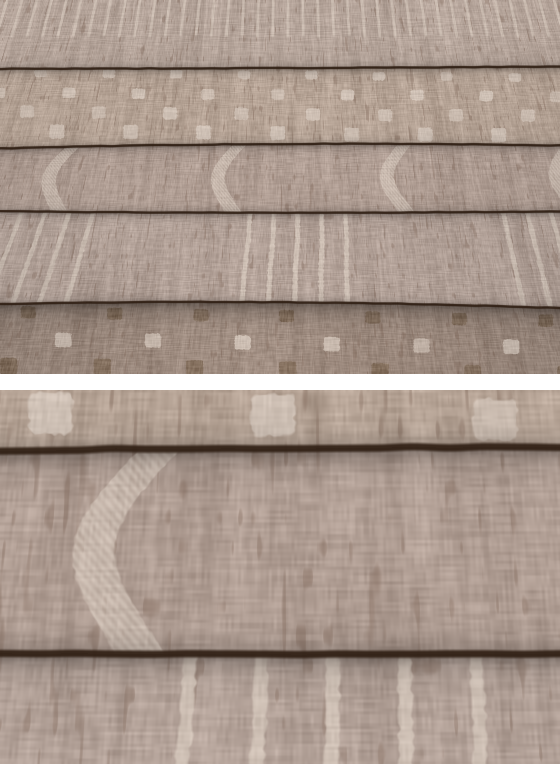
Top, the full canvas; bottom, a detail of the centre.
Reproduce this texture procedurally as a WebGL 2 fragment shader.

```glsl
#version 300 es
precision highp float;
uniform vec2 u_resolution;
out vec4 outColor;

// Heights of each fold at left, middle and right, from top to bottom
const vec3 FOLDS[4] = vec3[4](vec3(0.816, 0.818, 0.822), vec3(0.603, 0.615, 0.611),
                              vec3(0.435, 0.431, 0.435), vec3(0.187, 0.192, 0.176));
const vec3 CLOTH[5] = vec3[5](vec3(0.705, 0.640, 0.600), vec3(0.712, 0.640, 0.585),
                              vec3(0.690, 0.618, 0.578), vec3(0.705, 0.637, 0.600),
                              vec3(0.625, 0.552, 0.505));
const vec3 PALE = vec3(0.820, 0.765, 0.720);
const vec3 TAN = vec3(0.490, 0.405, 0.325);
const vec3 FLECK = vec3(0.500, 0.405, 0.350);
const vec3 CREASE = vec3(0.190, 0.125, 0.080);
const float WIDTH = 1.5;
const float CREASE_HALF = 0.0032;
const float PIN_GAP = 0.0395, PIN_HALF = 0.0036, PIN_END = 0.902;
const float WAVE_GAP = 0.451, WAVE_X = 0.584, WAVE_Y = 0.531, WAVE_HALF = 0.0185;
const float GROUP_GAP = 0.676, GROUP_X = 0.797, LINE_GAP = 0.0635, LINE_HALF = 0.0075;

float hash(vec2 p) {
  vec3 q = fract(p.xyx * 0.1031);
  q += dot(q, q.yzx + 33.33);
  return fract((q.x + q.y) * q.z);
}

float noise(vec2 p) {
  vec2 i = floor(p), f = fract(p);
  f = f * f * (3.0 - 2.0 * f);
  return mix(mix(hash(i), hash(i + vec2(1, 0)), f.x),
             mix(hash(i + vec2(0, 1)), hash(i + 1.0), f.x), f.y);
}

float cover(float d, float soft) {
  float w = max(soft, 0.75 / u_resolution.y);
  return 1.0 - smoothstep(-w, w, d);
}

// Parabola through the three heights of a fold
float foldHeight(vec3 f, float x) {
  float t = 2.0 * x / WIDTH - 1.0;
  return f.y + 0.5 * (f.z - f.x) * t + (0.5 * (f.x + f.z) - f.y) * t * t;
}

// Undo the spread of the cloth toward the viewer, below height top
float unfan(vec2 p, float centre, float top, float spread) {
  return centre + (p.x - centre) / (1.0 + spread * (top - p.y));
}

// Staggered rounded dots: x covers even rows, y covers odd rows
vec2 dotRows(vec2 p, vec2 start, vec2 gap, float growth, vec2 size, vec2 sizeGrowth, int rows) {
  vec2 mask = vec2(0);
  for (int i = 0; i < rows; i++) {
    float k = float(i), odd = mod(k, 2.0), gapX = gap.x + growth * k;
    float u = (p.x - start.x) / gapX + 0.5 * odd;
    float id = floor(u + 0.5);
    vec2 q = vec2((u - id) * gapX, p.y - start.y + gap.y * k);
    vec2 cell = vec2(id + 20.0, k + 90.0 * start.y);
    q += (vec2(hash(cell), hash(cell + 31.0)) - 0.5) * 0.003;
    q += (noise(p * 230.0) - 0.5) * 0.003;
    vec2 e = abs(q) - (size + sizeGrowth * k) + 0.007;
    float d = length(max(e, 0.0)) + min(max(e.x, e.y), 0.0) - 0.007;
    float strength = 0.72 + 0.28 * hash(cell + 57.0);
    mask = max(mask, cover(d, 0.0015) * strength * vec2(1.0 - odd, odd));
  }
  return mask;
}

float pinStripes(vec2 p) {
  float u = unfan(p, 0.78, 1.0, 0.4) / PIN_GAP;
  float ragged = PIN_END + 0.006 * (hash(vec2(floor(u), 3.0)) - 0.5);
  float d = abs(fract(u) - 0.5) * PIN_GAP - PIN_HALF;
  return cover(d, 0.0015) * smoothstep(-0.005, 0.005, p.y - ragged) * 0.75;
}

// Curved bands with a slanted twill
float waves(vec2 p) {
  float dy = p.y - WAVE_Y;
  float u = unfan(p, 0.78, WAVE_Y, 0.3) - 0.035 * (1.0 - cos(22.0 * dy)) - 0.12 * dy;
  float d = abs(mod(u - WAVE_X + 0.5 * WAVE_GAP, WAVE_GAP) - 0.5 * WAVE_GAP);
  float halfWidth = WAVE_HALF + 0.03 * max(-dy, 0.0) + 0.002 * (noise(p * 200.0) - 0.5);
  float twill = 0.82 + 0.18 * sin((p.x * 1.2 + p.y) * 600.0);
  return cover(d - halfWidth, 0.0015) * twill * 0.85;
}

// Groups of five corded lines
float stripeGroups(vec2 p) {
  float u = unfan(p, 0.88, 0.43, 0.47) + 0.0025 * (noise(p * vec2(4, 14)) - 0.5);
  float g = mod(u - GROUP_X + 0.5 * GROUP_GAP, GROUP_GAP) - 0.5 * GROUP_GAP;
  float line = clamp(floor(g / LINE_GAP + 0.5), -2.0, 2.0);
  float d = abs(g - line * LINE_GAP) - LINE_HALF + 0.003 * noise(p * vec2(60, 170));
  return cover(d, 0.0015) * (0.8 + 0.2 * noise(p * vec2(90, 260)));
}

void main() {
  vec2 p = gl_FragCoord.xy / u_resolution.y;
  int layer = 0;
  float crease = 0.0, shade = 1.0;
  for (int i = 0; i < 4; i++) {
    float d = p.y - foldHeight(FOLDS[i], p.x) - 0.0015 * (noise(vec2(p.x * 30.0, i)) - 0.5);
    if (d < 0.0) layer = i + 1;
    crease = max(crease, cover(abs(d) - CREASE_HALF, 0.0018));
    // Cast shadow below the fold, rounded roll above it
    float reach = i == 3 ? 0.025 : 0.010;
    shade *= 1.0 - (d < 0.0 ? 0.42 * exp(d / reach) : 0.22 * exp(-d / 0.010));
  }

  // Linen: long slubs, fine weave and brown flecks
  float u = unfan(p, 0.78, 0.5, 0.35);
  float slub = noise(vec2(u * 150.0, p.y * 9.0)) + noise(vec2(u * 55.0, p.y * 5.0)) - 1.0;
  float weave = noise(vec2(u * 400.0, p.y * 70.0)) + noise(p * vec2(40, 380)) - 1.0;
  float fleck = smoothstep(0.76, 0.95, noise(vec2(u * 170.0, p.y * 38.0) + 40.0));
  vec3 color = CLOTH[layer] + 0.055 * slub + 0.065 * weave;
  color = mix(color, FLECK, 0.38 * fleck);

  // Woven motif of each layer
  float pale = 0.0, dark = 0.0;
  if (layer == 0) pale = pinStripes(p);
  else if (layer == 1) {
    vec2 dots = dotRows(p + vec2(0, 0.008 * p.x), vec2(0.742, 0.857), vec2(0.1757, 0.052),
                        0.0053, vec2(0.0155, 0.009), vec2(0.001, 0.0024), 5);
    pale = max(dots.x, dots.y);
  } else if (layer == 2) pale = waves(p);
  else if (layer == 3) pale = stripeGroups(p);
  else {
    vec2 dots = dotRows(p + vec2(0, 0.016 * p.x), vec2(0.768, 0.166), vec2(0.2305, 0.0715),
                        0.0087, vec2(0.020, 0.016), vec2(0.0015, 0.003), 3);
    dark = dots.x * 0.8;
    pale = dots.y;
  }
  color = mix(color, PALE + 0.05 * weave, pale);
  color = mix(color, TAN + 0.10 * weave, dark);

  // Folds and falloff toward the lower corners
  float side = abs(2.0 * p.x / WIDTH - 1.0);
  color *= shade * (1.0 - 0.10 * side * side * (1.0 - p.y));
  outColor = vec4(mix(color, CREASE, 0.92 * crease), 1);
}
```
